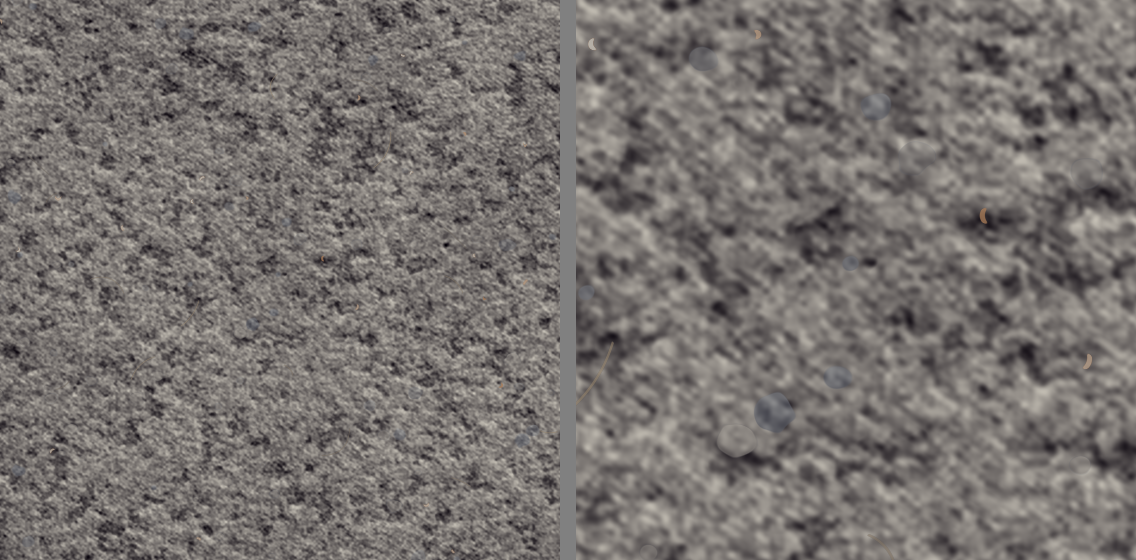
Left: the whole. Right: its middle third, enlarged.
This texture is drawn by a WebGL 2 fragment shader. Its source:

```glsl
#version 300 es
precision highp float;

uniform vec2 u_resolution;
out vec4 fragColor;

float hash(vec2 p) {
    return fract(sin(dot(p, vec2(127.1, 311.7))) * 43758.5);
}

vec2 hash2(vec2 p) {
    return vec2(hash(p), hash(p + 37.3));
}

float valueNoise(vec2 p) {
    vec2 cell = floor(p);
    vec2 f = fract(p);
    vec2 w = f * f * (3.0 - 2.0 * f);
    float low = mix(hash(cell), hash(cell + vec2(1, 0)), w.x);
    float high = mix(hash(cell + vec2(0, 1)), hash(cell + vec2(1, 1)), w.x);
    return mix(low, high, w.y);
}

// Crumbly height field, centred on 0.5
float soilHeight(vec2 p) {
    float height = 0.0;
    float weight = 0.5;
    vec2 q = p * 38.0;
    for (int octave = 0; octave < 3; octave++) {
        height += weight * valueNoise(q);
        q = mat2(0.8, 0.6, -0.6, 0.8) * q * 2.1 + 17.0;
        weight *= 0.62;
    }
    return height / 1.002;
}

// Fine sand: slanted streaks plus round specks, centred on zero
float sandGrain(vec2 p) {
    vec2 along = vec2(0.82, -0.57);
    vec2 slanted = vec2(dot(p, along), dot(p, vec2(-along.y, along.x)));
    float streaks = valueNoise(slanted * vec2(120.0, 270.0)) - 0.5;
    float specks = valueNoise(p * 235.0 + 51.0) - 0.5;
    return streaks + specks;
}

// Scattered rounded stones: x = coverage, y = shading, z = random tint
vec3 pebbles(vec2 p, float cells, float chance, float pixel) {
    vec3 result = vec3(0.0);
    vec2 home = floor(p * cells);
    float wobble = 0.75 + 0.5 * valueNoise(p * 110.0);
    for (int y = -1; y <= 1; y++) {
        for (int x = -1; x <= 1; x++) {
            vec2 id = home + vec2(x, y);
            vec2 offset = p - (id + hash2(id + 5.0)) / cells;
            float radius = mix(0.005, 0.014, pow(hash(id + 11.0), 2.0));
            float dist = length(offset * vec2(1.0, 1.15)) * wobble;
            float cover = 1.0 - smoothstep(radius - 1.5 * pixel, radius + pixel, dist);
            cover *= step(hash(id + 23.0), chance);
            float shade = dot(offset, vec2(0.25, 0.9)) / radius;
            result = mix(result, vec3(1.0, shade, hash(id + 31.0)), cover);
        }
    }
    return result;
}

// Scattered bent strands: x = coverage, y = random tint
vec2 strands(vec2 p, float cells, float chance, float reach, float width, float pixel) {
    vec2 result = vec2(0.0);
    vec2 home = floor(p * cells);
    for (int y = -1; y <= 1; y++) {
        for (int x = -1; x <= 1; x++) {
            vec2 id = home + vec2(x, y);
            vec2 offset = p - (id + hash2(id + cells)) / cells;
            float angle = 6.283 * hash(id + 43.0);
            vec2 axis = vec2(cos(angle), sin(angle));
            float halfLength = reach * (0.3 + 0.7 * hash(id + 59.0));
            float along = dot(offset, axis);
            float across = dot(offset, vec2(-axis.y, axis.x));
            across += (hash(id + 67.0) - 0.5) * along * along / halfLength;
            float dist = length(vec2(max(abs(along) - halfLength, 0.0), across));
            float cover = 1.0 - smoothstep(width - 0.5 * pixel, width + pixel, dist);
            cover *= step(hash(id + 71.0), chance);
            result = mix(result, vec2(1.0, hash(id + 83.0)), cover);
        }
    }
    return result;
}

vec3 soilColor(float tone) {
    return vec3(tone, tone - 0.02, 0.9 * tone + 0.015);
}

void main() {
    vec2 p = gl_FragCoord.xy / u_resolution.y;
    float pixel = 1.0 / u_resolution.y;

    // Relief, crevices and broad patches
    float height = soilHeight(p);
    float relief = height - soilHeight(p + vec2(0.002, 0.006));
    float crevice = 1.0 - smoothstep(0.25, 0.47, height);
    float patches = valueNoise(p * 6.0) + 0.6 * valueNoise(p * 15.0 + 9.0) - 0.8;
    float grain = sandGrain(p);
    float tone = 0.49 + 0.55 * relief - 0.17 * crevice + 0.08 * patches + 0.2 * grain;

    // Dusty stones, some of them bluish
    vec3 stone = pebbles(p, 17.0, 0.3, pixel);
    float stoneTone = 0.43 + 0.12 * stone.z + 0.08 * stone.y + 0.13 * grain;
    vec3 stoneColor = soilColor(stoneTone);
    stoneColor += vec3(-0.04, -0.01, 0.03) * (1.0 - smoothstep(0.1, 0.5, stone.z));
    vec3 color = mix(soilColor(tone), stoneColor, 0.7 * stone.x);

    // Dry root fibres and small bright chips
    vec2 fibre = strands(p, 6.0, 0.35, 0.035, 0.0007, pixel);
    vec3 fibreColor = mix(vec3(0.36, 0.34, 0.33), vec3(0.62, 0.54, 0.43), fibre.y);
    color = mix(color, fibreColor, 0.55 * fibre.x);
    vec2 chip = strands(p, 12.0, 0.16, 0.004, 0.0014, pixel);
    vec3 chipColor = mix(vec3(0.66, 0.47, 0.32), vec3(0.78, 0.76, 0.72), chip.y);
    color = mix(color, chipColor, 0.75 * chip.x);

    fragColor = vec4(clamp(color, 0.0, 1.0), 1.0);
}
```
